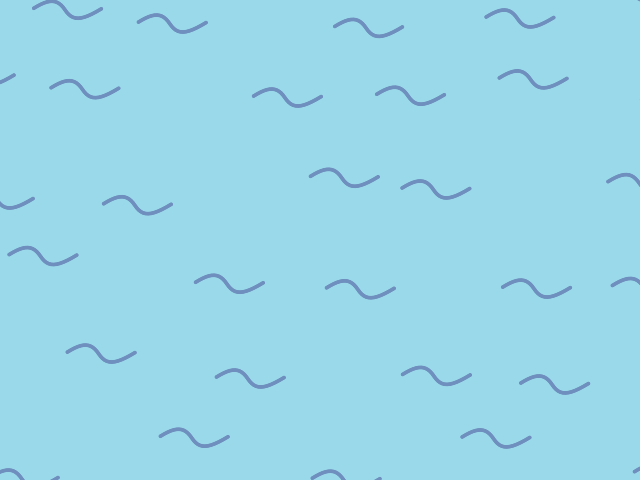
A Shadertoy shader for this pattern:

```glsl
const vec3 WATER = vec3(0.603, 0.851, 0.918);
const vec3 RIPPLE = vec3(0.435, 0.565, 0.745);

vec2 hash22(vec2 p) {
    vec3 q = fract(p.xyx * vec3(0.1031, 0.1030, 0.0973));
    q += dot(q, q.yzx + 33.33);
    return fract((q.xx + q.yz) * q.zy);
}

float segmentDistance(vec2 p, vec2 a, vec2 b) {
    vec2 pa = p - a, ba = b - a;
    return length(pa - ba * clamp(dot(pa, ba) / dot(ba, ba), 0.0, 1.0));
}

vec2 bezier(vec2 a, vec2 b, vec2 c, vec2 d, float t) {
    float s = 1.0 - t;
    return s * s * s * a + 3.0 * s * t * (s * b + t * c) + t * t * t * d;
}

// Distance to a crest and a trough joined at the origin
float waveDistance(vec2 p) {
    const int STEPS = 12;
    float d = 1e5;
    for (int side = -1; side <= 1; side += 2) {
        float s = float(side);
        vec2 tip = side < 0 ? vec2(-37.5, 2.0) : vec2(43.5, 1.3);
        vec2 previous = vec2(0.0);
        for (int i = 1; i <= STEPS; i++) {
            vec2 next = bezier(vec2(0.0), s * vec2(9.0, -13.5),
                               s * vec2(19.0, -13.5), tip, float(i) / float(STEPS));
            d = min(d, segmentDistance(p, previous, next));
            previous = next;
        }
    }
    return d;
}

void mainImage(out vec4 fragColor, in vec2 fragCoord) {
    // The canvas is 576 units high
    float pixel = 576.0 / iResolution.y;
    vec2 p = fragCoord * pixel + vec2(40.0, 30.0);

    // Staggered rows; each wave is jittered but stays inside its cell
    vec2 cell = vec2(178.0, 108.0);
    float row = floor(p.y / cell.y);
    p.x += cell.x * fract(row * 0.39);
    vec2 id = floor(p / cell);
    vec2 jitter = (hash22(id + 7.0) - 0.5) * vec2(80.0, 60.0);
    vec2 local = p - (id + 0.5) * cell - jitter;

    // Round-capped stroke
    float d = waveDistance(local) - 2.3;
    float ink = 1.0 - smoothstep(-0.5 * pixel, 0.5 * pixel, d);
    fragColor = vec4(mix(WATER, RIPPLE, ink), 1.0);
}
```
